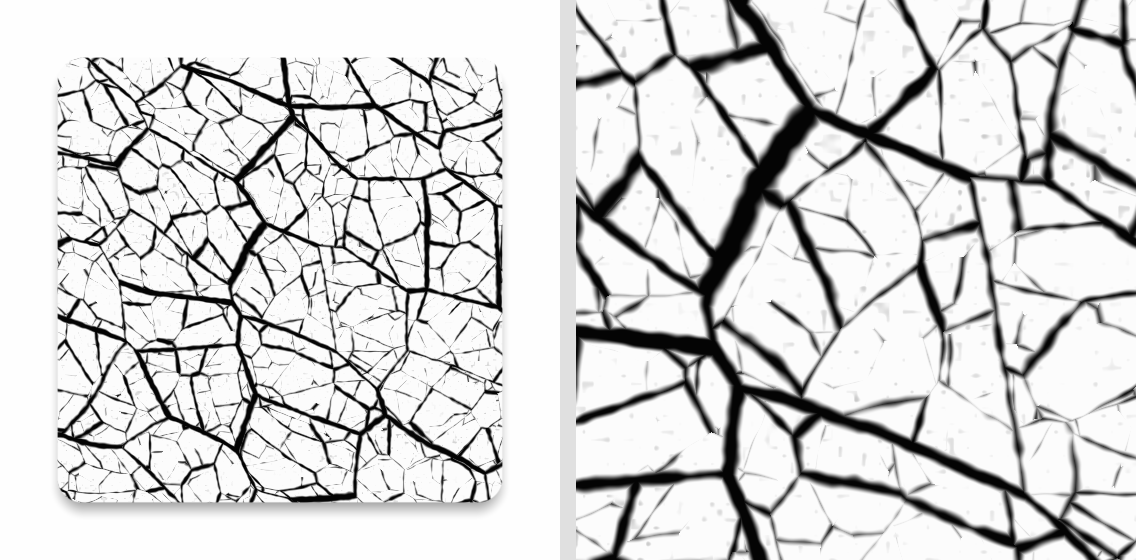
Left: the whole. Right: its middle third, enlarged.
Give the GLSL for this pattern, as a Shadertoy shader.

```glsl
// Rounded white tile with a soft drop shadow, covered by a network of black cracks.
// Three nested Voronoi layers: every cell of one layer seeds its own turned and
// stretched layer inside it, so finer cracks end on the coarser ones.

// Lengths are fractions of the canvas
const float TILE_HALF = 0.397;
const float TILE_RADIUS = 0.043;
const float SHADOW_DROP = 0.018;
const float SHADOW_INSET = 0.006;
const float SHADOW_BLUR = 0.022;
const float SHADOW_STRENGTH = 0.38;

// Crack layers: cell size, thinnest and widest half width (negative fades out)
const vec3 COARSE = vec3(0.165, 0.0012, 0.0056);
const vec3 MEDIUM = vec3(0.064, -0.0006, 0.0032);
const vec3 FINE = vec3(0.041, -0.0042, 0.0009);
const float SOFTNESS = 0.0023;
const float BEND = 0.020;
const float ROUGHNESS = 0.0022;
const float FLECK_STRENGTH = 0.22;

const vec3 PAPER = vec3(0.996);
const vec3 TILE = vec3(0.988);
const vec3 INK = vec3(0.015);

float hash1(vec2 p) {
    return fract(sin(dot(p, vec2(127.1, 311.7))) * 43758.5453);
}

vec2 hash2(vec2 p) {
    return vec2(hash1(p), hash1(p + vec2(37.3, 17.9)));
}

float noise(vec2 p) {
    vec2 i = floor(p), f = fract(p);
    f = f * f * (3.0 - 2.0 * f);
    return mix(mix(hash1(i), hash1(i + vec2(1, 0)), f.x),
               mix(hash1(i + vec2(0, 1)), hash1(i + vec2(1, 1)), f.x), f.y);
}

float roundedBox(vec2 p, float halfSize, float radius) {
    vec2 q = abs(p) - halfSize + radius;
    return length(max(q, 0.0)) + min(max(q.x, q.y), 0.0) - radius;
}

// Returns the signed distance to the nearest crack and a seed for the cell
vec3 crackLayer(vec2 p, vec3 layer, vec2 seed) {
    // Turn and stretch the grid by the seed
    float angle = 6.2832 * hash1(seed + 3.1);
    float stretch = mix(0.72, 1.38, hash1(seed + 8.7));
    float c = cos(angle), s = sin(angle);
    vec2 q = mat2(c, s, -s, c) * p * vec2(stretch, 1.0 / stretch) / layer.x + seed;
    vec2 base = floor(q);

    // Nearest cell centre
    vec2 home = base, toHome = vec2(0.0);
    float best = 1e3;
    for (int y = -1; y <= 1; y++)
    for (int x = -1; x <= 1; x++) {
        vec2 cell = base + vec2(x, y);
        vec2 r = cell + hash2(cell + seed) - q;
        if (dot(r, r) < best) {
            best = dot(r, r);
            home = cell;
            toHome = r;
        }
    }

    // Nearest border, each with its own width shared by both sides
    float gap = 1.0;
    for (int y = -2; y <= 2; y++)
    for (int x = -2; x <= 2; x++) {
        if (x == 0 && y == 0) continue;
        vec2 cell = home + vec2(x, y);
        vec2 r = cell + hash2(cell + seed) - q;
        float border = dot(0.5 * (toHome + r), normalize(r - toHome));
        float halfWidth = mix(layer.y, layer.z, hash1(home + cell + seed));
        gap = min(gap, border * layer.x - halfWidth);
    }
    return vec3(gap, 20.0 * hash2(home + seed + 5.3));
}

void mainImage(out vec4 fragColor, in vec2 fragCoord) {
    float canvas = min(iResolution.x, iResolution.y);
    vec2 p = (fragCoord - 0.5 * iResolution.xy) / canvas;
    float pixel = 1.0 / canvas;

    // Page and drop shadow
    float shadow = roundedBox(p + vec2(0.0, SHADOW_DROP), TILE_HALF - SHADOW_INSET, TILE_RADIUS);
    float shade = 1.0 - smoothstep(-SHADOW_BLUR, SHADOW_BLUR, shadow);
    vec3 color = PAPER * (1.0 - SHADOW_STRENGTH * shade);

    // Gently bent coordinates
    vec2 bent = p + BEND * (vec2(noise(p * 9.0 + 4.0), noise(p * 9.0 + 31.0)) - 0.5);
    bent += 0.1 * BEND * (vec2(noise(p * 70.0 + 12.0), noise(p * 70.0 + 57.0)) - 0.5);

    // Nested cracks
    vec3 coarse = crackLayer(bent, COARSE, vec2(7.4, 2.6));
    vec3 medium = crackLayer(bent, MEDIUM, coarse.yz);
    vec3 fine = crackLayer(bent, FINE, medium.yz);
    float gap = min(coarse.x, min(medium.x, fine.x));
    gap += ROUGHNESS * (noise(p * 45.0) + noise(p * 130.0 + 9.0) - 1.0);
    float soft = max(SOFTNESS, pixel);
    float ink = 1.0 - smoothstep(-soft, soft, gap);

    // Faint flecks between the cracks
    float fleck = smoothstep(0.8, 1.0, noise(p * 210.0)) * noise(p * 14.0 + 20.0);
    ink = max(ink, FLECK_STRENGTH * fleck);

    // Tile over the page
    float tileMask = 1.0 - smoothstep(-pixel, pixel, roundedBox(p, TILE_HALF, TILE_RADIUS));
    color = mix(color, mix(TILE, INK, ink), tileMask);
    fragColor = vec4(color, 1.0);
}
```
